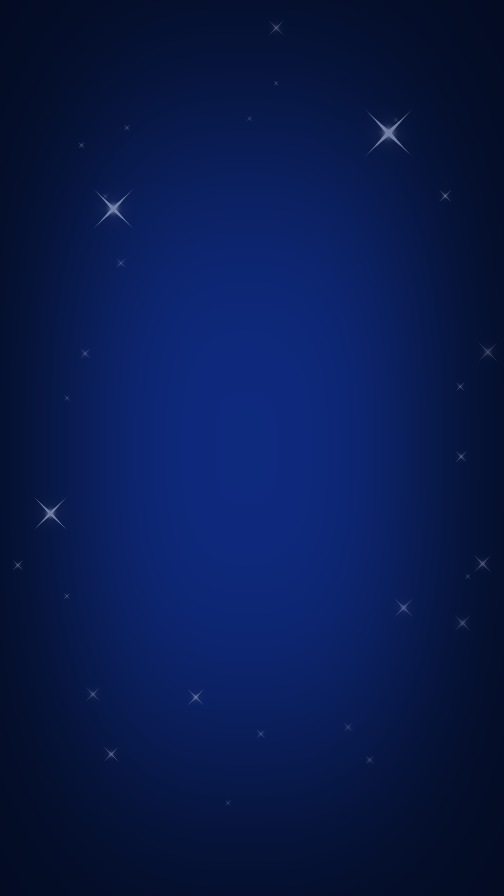
Reproduce this background procedurally as a WebGL 1 fragment shader.

```glsl
precision highp float;
// Night sky: a soft blue superellipse glow fading to near-black navy edges,
// with faint diagonal four-point sparkles. Three large ones follow a curved
// sweep, and a hashed ring of small ones leaves the middle calm.
uniform vec2 u_resolution;

float hash(float n) {
  return fract(sin(n * 12.9898 + 4.1414) * 43758.5453);
}

// Sparkle with tapered diagonal arms, a round core and a dim halo.
// Lengths are in canvas widths; x is the star light, y is the halo.
vec2 sparkle(vec2 p, float armLength) {
  float pixel = 1.0 / u_resolution.x;
  vec2 q = abs(vec2(p.x + p.y, p.x - p.y)) * 0.7071;
  float along = max(q.x, q.y) / armLength;
  float across = min(q.x, q.y);
  float taper = max(1.0 - along, 0.0);
  float halfWidth = 0.07 * armLength * taper * taper;
  float arms = clamp((halfWidth - across) / pixel + 0.5, 0.0, 1.0);
  arms *= smoothstep(0.0, 0.35, taper);
  float r2 = dot(p, p) / (armLength * armLength);
  return vec2(max(arms, exp(-r2 * 45.0)), exp(-r2 * 5.0));
}

void main() {
  vec2 uv = gl_FragCoord.xy / u_resolution;
  vec2 toWidths = vec2(1.0, u_resolution.y / u_resolution.x);

  // Broad glow, nearly flat in the middle
  vec2 side = abs(uv - vec2(0.49, 0.5)) * 2.0;
  float reach = pow(pow(side.x, 2.6) + pow(side.y, 2.6), 1.0 / 2.6);
  float glow = exp(-1.9 * pow(reach, 2.9));
  vec3 color = mix(vec3(0.012, 0.045, 0.13), vec3(0.056, 0.163, 0.49), glow);

  // Large sparkles, sweeping from upper right to middle left
  vec2 light = vec2(0.0);
  for (int i = 0; i < 3; i++) {
    float t = float(i);
    vec2 center = vec2(0.771, 0.8516) + t * vec2(-0.7565, 0.0431)
                + t * t * vec2(0.2105, -0.1277);
    light += sparkle((uv - center) * toWidths, 0.072 - 0.011 * t)
           * vec2(0.75, 0.04);
  }

  // Small sparkles, scattered in a loose ring of varied size and strength
  for (int i = 0; i < 27; i++) {
    float id = float(i);
    float angle = id * 2.4 + 0.6 * hash(id);
    float radius = mix(0.28, 0.5, sqrt(hash(id + 31.0)));
    vec2 center = vec2(0.5, 0.53) + radius * vec2(cos(angle), 0.9 * sin(angle));
    float size = mix(0.007, 0.03, pow(hash(id + 67.0), 1.5));
    light += sparkle((uv - center) * toWidths, size)
           * vec2(mix(0.25, 0.6, hash(id + 103.0)), 0.05);
  }

  color = mix(color, vec3(0.55, 0.6, 0.74), min(light.x, 0.8));
  color += vec3(0.9, 0.8, 0.7) * light.y;
  gl_FragColor = vec4(color, 1.0);
}
```
